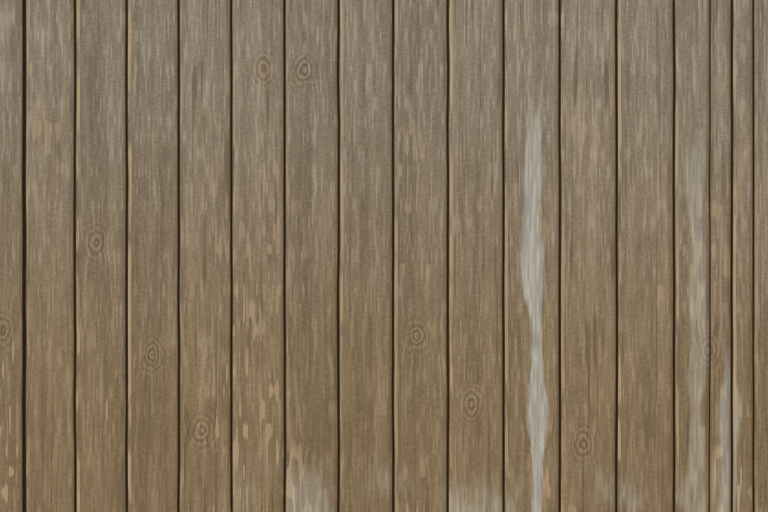
This texture is drawn by a WebGL 1 fragment shader. Its source:

```glsl
precision highp float;
uniform vec2 u_resolution;

// Layout, in canvas widths
const float HEIGHT = 0.668;
const float FIRST_SEAM = 0.0977;
const float PITCH = 0.0667;
const float PITCH_GROWTH = 0.00038;
const float SEAM_HALF = 0.0014;
const float WIDE_SEAM_HALF = 0.0024;
const float NARROW_SPLIT = 0.924;
const float EDGE_SPLIT = 0.981;
const float KNOT_CHANCE = 0.72;
const vec2 KNOT_SIZE = vec2(0.017, 0.024);

// Colours
const vec3 WOOD_LOW = vec3(0.51, 0.43, 0.325);
const vec3 WOOD_HIGH = vec3(0.53, 0.48, 0.41);
const vec3 BARE_WOOD = vec3(0.70, 0.60, 0.47);
const vec3 SILVER = vec3(0.69, 0.68, 0.64);
const vec3 DARK_GRAIN = vec3(0.30, 0.24, 0.17);
const vec3 GAP = vec3(0.13, 0.10, 0.06);

float hash(vec2 p) {
  p = fract(p * vec2(0.1031, 0.1137));
  p += dot(p, p.yx + 33.33);
  return fract((p.x + p.y) * p.x * 17.0 + p.y * 41.0);
}

float noise(vec2 p) {
  vec2 i = floor(p), f = fract(p);
  f = f * f * (3.0 - 2.0 * f);
  vec2 e = vec2(1.0, 0.0);
  return mix(mix(hash(i), hash(i + e), f.x),
             mix(hash(i + e.yx), hash(i + e.xx), f.x), f.y);
}

float fbm(vec2 p) {
  float sum = 0.0, gain = 0.5;
  for (int i = 0; i < 4; i++) {
    sum += gain * noise(p);
    p = p * 2.03 + 17.3;
    gain *= 0.5;
  }
  return sum / 0.9375;
}

float seamX(float i) { return FIRST_SEAM + i * (PITCH + PITCH_GROWTH * i); }

float boardAt(float x) {
  float root = sqrt(PITCH * PITCH + 4.0 * PITCH_GROWTH * (x - FIRST_SEAM));
  return (root - PITCH) / (2.0 * PITCH_GROWTH);
}

// Dark gap with a shaded left side and a chipped pale ridge on the right
vec3 addSeam(vec3 color, vec2 p, float x, float halfWidth, float ridge) {
  float px = 1.0 / u_resolution.x;
  float s = p.x - x + 0.0012 * (noise(vec2(x * 91.0, p.y * 14.0)) - 0.5);
  float shade = smoothstep(-0.008, 0.0, s) * (1.0 - smoothstep(0.0, 0.004, s));
  color = mix(color, DARK_GRAIN, 0.4 * shade);
  float chips = smoothstep(0.32, 0.62, fbm(vec2(x * 57.0 + s * 150.0, p.y * 22.0)));
  float lip = smoothstep(0.0025, 0.0015, abs(s - halfWidth - 0.0027));
  color = mix(color, BARE_WOOD, ridge * lip * chips);
  float gap = 1.0 - smoothstep(halfWidth - px, halfWidth + px, abs(s));
  return mix(color, GAP, 0.9 * gap);
}

// Ragged vertical run of worn paint, fading out above its top
float stain(vec2 p, float x, float halfWidth, float top) {
  float drift = 0.012 * (noise(vec2(x * 70.0, p.y * 9.0)) - 0.5);
  float edge = halfWidth * (0.6 + 0.8 * noise(vec2(x * 40.0, p.y * 16.0)));
  float rag = 0.006 * (fbm(vec2(p.x * 180.0, p.y * 35.0)) - 0.5);
  float body = 1.0 - smoothstep(edge * 0.55, edge * 1.1, abs(p.x - x + drift) + rag);
  return body * (1.0 - smoothstep(top - 0.08, top, p.y));
}

void main() {
  vec2 p = gl_FragCoord.xy / u_resolution * vec2(1.0, HEIGHT);
  float board = boardAt(p.x);
  float id = floor(board) + 5.0;
  float rise = p.y / HEIGHT;
  float tone = hash(vec2(id, 3.7));

  // One knot on most boards bends the grain around it
  vec2 center = vec2(seamX(id - 4.5) + 0.02 * (hash(vec2(id, 8.1)) - 0.5),
                     HEIGHT * (0.1 + 0.8 * hash(vec2(id, 12.9))));
  vec2 q = (p - center) / KNOT_SIZE;
  float hasKnot = step(hash(vec2(id, 21.3)), KNOT_CHANCE);
  float r = length(q) + 0.5 * (fbm(q * 1.5 + id * 7.0) - 0.5);
  float knot = hasKnot * exp(-r * r * 1.3);
  vec2 g = p + vec2(0.012 * q.x * knot, 0.0);

  // Painted wood with coarse and fine grain
  float coarse = fbm(vec2(g.x * 110.0 + id * 19.0, g.y * 5.0));
  float fine = noise(vec2(g.x * 420.0, g.y * 45.0));
  float grit = noise(p * 480.0);
  vec3 color = mix(WOOD_LOW, WOOD_HIGH, smoothstep(0.1, 0.95, rise));
  color *= 0.97 + 0.07 * tone + 0.22 * (coarse - 0.5) + 0.13 * (fine - 0.5) + 0.12 * (grit - 0.5);
  color = mix(color, SILVER, 0.32 * smoothstep(0.62, 0.95, fine) * (0.3 + 0.7 * rise));

  // Cracks, knot rings and chipped flecks
  float crack = smoothstep(0.74, 0.88, noise(vec2(g.x * 270.0 + id * 31.0, g.y * 9.0)));
  color = mix(color, DARK_GRAIN, crack * (0.12 + 0.4 * tone * tone));
  float rings = 0.5 + 0.5 * sin(r * 17.0 + 2.0 * fine);
  color = mix(color, mix(DARK_GRAIN, BARE_WOOD, rings), 0.38 * knot);
  float worn = smoothstep(0.48, 0.72, fbm(vec2(p.x * 17.0, p.y * 6.0) + 4.0)) * (1.0 - 0.65 * rise);
  float fleck = smoothstep(0.66, 0.82, noise(vec2(p.x * 230.0, p.y * 38.0) + 9.0));
  color = mix(color, BARE_WOOD, 0.8 * fleck * worn);

  // Silvery runs and pale patches along the foot
  float silver = 0.9 * stain(p, 0.697, 0.014, 0.55);
  silver = max(silver, 0.5 * stain(p, 0.907, 0.013, 0.52));
  silver = max(silver, 0.65 * stain(p, 0.947, 0.013, 0.24));
  float foot = (1.0 - smoothstep(0.01, 0.085, p.y)) * smoothstep(0.42, 0.65, fbm(p * vec2(20.0, 12.0)));
  silver = max(silver, 0.5 * foot * smoothstep(0.28, 0.34, p.x));
  color = mix(color, SILVER * (0.9 + 0.2 * fine), silver * (0.7 + 0.3 * coarse));

  // Seams between boards and two narrower splits at the right
  float nearest = floor(board + 0.5);
  float gapHalf = nearest < -0.5 ? WIDE_SEAM_HALF : SEAM_HALF;
  color = addSeam(color, p, seamX(nearest), gapHalf, 0.35 + 0.5 * hash(vec2(nearest + 5.0, 6.2)));
  color = addSeam(color, p, NARROW_SPLIT, 0.0007, 0.2);
  color = addSeam(color, p, EDGE_SPLIT, 0.001, 0.4);
  gl_FragColor = vec4(clamp(color, 0.0, 1.0), 1.0);
}
```
